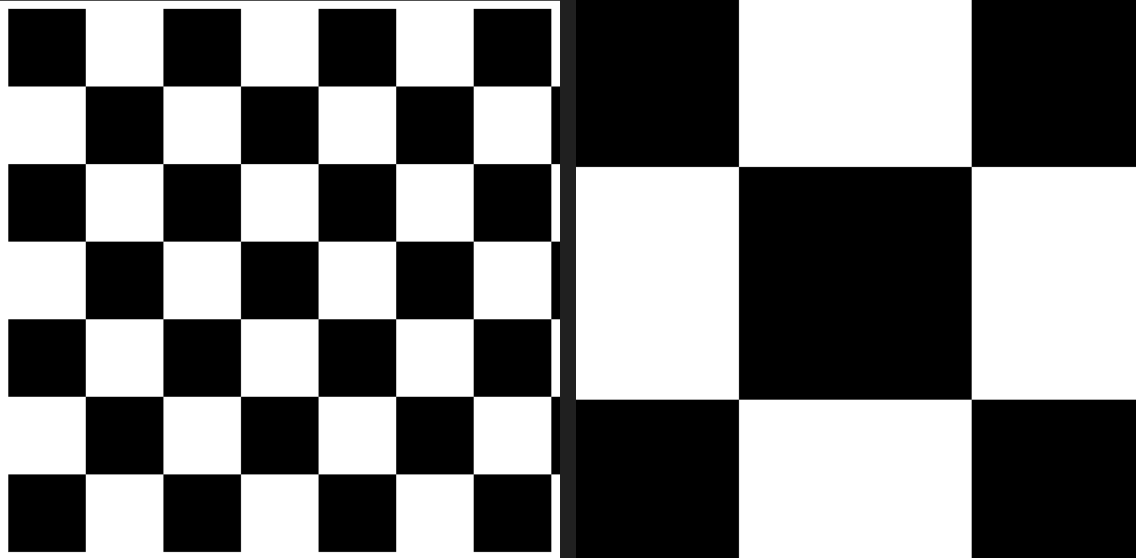
Left, the full canvas; right, a detail of the centre.
This pattern is drawn by a Shadertoy shader. Its source:

```glsl
// Black and white checkerboard, seven rows, with a white margin and a thin top rule.

// Lengths are fractions of the canvas height.
const vec2  BOARD_ORIGIN = vec2(0.0148, 0.0108);
const float CELL_SIZE    = 0.13903;
const float ROW_COUNT    = 7.0;
const float RULE_WIDTH   = 0.0013;
const float EDGE_PIXELS  = 1.2;
const vec3  PAPER_COLOR  = vec3(1.0);
const vec3  INK_COLOR    = vec3(0.0);

// Signed distance to the nearest grid line: positive in even cells, negative in odd ones.
vec2 alternatingWave(vec2 cell) {
    return 0.5 - abs(mod(cell + 0.5, 2.0) - 1.0);
}

// Antialiased coverage of the region where the distance is positive.
float coverage(float dist, float edge) {
    return clamp(0.5 + dist / edge, 0.0, 1.0);
}

// Ink of the checks; the outermost cells extend outward and are cut by the board border.
float checkerInk(vec2 cell, float edge) {
    vec2 inner = vec2(max(cell.x, 0.5), clamp(cell.y, 0.5, ROW_COUNT - 0.5));
    vec2 side = clamp(2.0 * alternatingWave(inner) / edge, -1.0, 1.0);
    float checks = 0.5 + 0.5 * side.x * side.y;

    // The board runs off the right side of the canvas.
    float border = min(cell.x, min(cell.y, ROW_COUNT - cell.y));
    return checks * coverage(border, edge);
}

void mainImage(out vec4 fragColor, in vec2 fragCoord) {
    vec2 uv = fragCoord / iResolution.y;
    float edge = EDGE_PIXELS / iResolution.y;

    float board = checkerInk((uv - BOARD_ORIGIN) / CELL_SIZE, edge / CELL_SIZE);
    float rule = coverage(uv.y - (1.0 - RULE_WIDTH), edge);

    fragColor = vec4(mix(PAPER_COLOR, INK_COLOR, max(board, rule)), 1.0);
}
```
